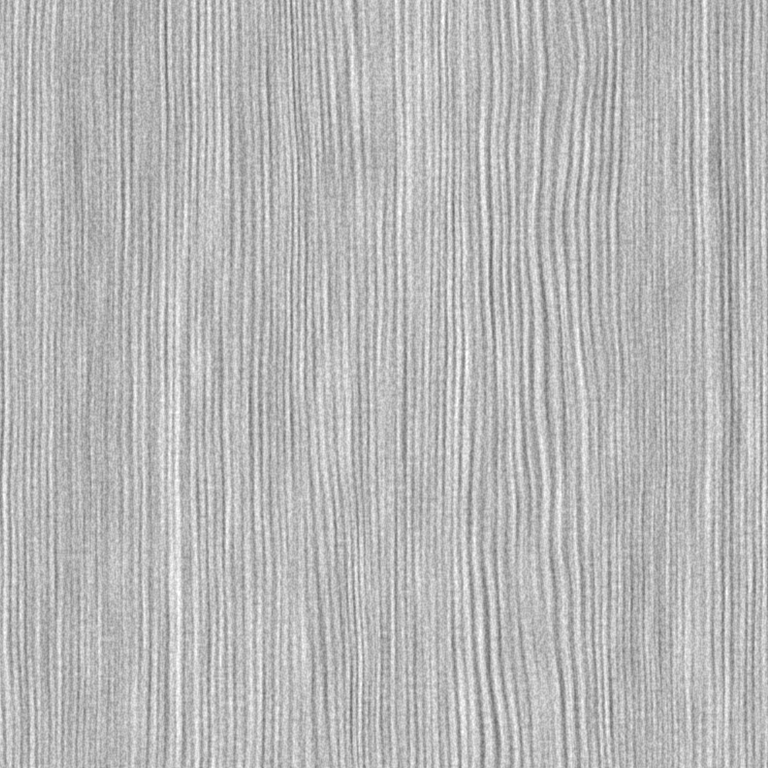
Give the GLSL for this texture, as a WebGL 2 fragment shader.

```glsl
#version 300 es
precision highp float;
// Pale grey wood veneer with fine upright grain.
// A ring phase runs across the board and is bent by gradient noise; its cosine
// gives the dark growth lines, over which fibres, soft bands and speckle lie.

uniform vec2 u_resolution;
out vec4 fragColor;

#define BASE_TONE 0.718       // mean grey of the wood
#define RING_COUNT 90.0       // growth lines across the canvas
#define RING_DEPTH 0.170      // darkness of the growth lines
#define RING_SHARPNESS 1.6    // higher gives narrower lines
#define SWAY 0.009            // sideways bend of the straight grain
#define WAVY_SWAY 0.016       // added bend in the wavy plank zone
#define ARCH_RINGS 5.0        // rings closing in the pointed arch
#define FIBRE_DEPTH 0.145     // contrast of the thin fibres
#define STRIPE_DEPTH 0.170    // contrast of the bold straight stripes
#define BAND_DEPTH 0.036      // contrast of the broad light and dark bands
#define SPECKLE_DEPTH 0.125   // contrast of the fine speckle

const float TAU = 6.2831853;

// Pseudo-random unit vector for a lattice cell
vec2 cellGradient(ivec2 cell) {
    uvec2 q = uvec2(cell) * uvec2(1597u, 3571u);
    uint h = (q.x ^ (q.y << 7)) + q.y;
    h = (h ^ (h >> 15)) * 48271u;
    h = (h ^ (h >> 13)) * 69621u;
    h ^= h >> 16;
    float angle = TAU * float(h & 65535u) / 65536.0;
    return vec2(cos(angle), sin(angle));
}

// Gradient noise, roughly -0.7 to 0.7
float gradientNoise(vec2 p) {
    vec2 cell = floor(p);
    vec2 f = p - cell;
    ivec2 c = ivec2(cell);
    vec2 w = f * f * f * (f * (f * 6.0 - 15.0) + 10.0);
    float a = dot(cellGradient(c), f);
    float b = dot(cellGradient(c + ivec2(1, 0)), f - vec2(1, 0));
    float d = dot(cellGradient(c + ivec2(0, 1)), f - vec2(0, 1));
    float e = dot(cellGradient(c + ivec2(1, 1)), f - vec2(1, 1));
    return mix(mix(a, b, w.x), mix(d, e, w.x), w.y);
}

// Smooth bump of height 1 around a centre
float bump(float x, float centre, float width) {
    float d = (x - centre) / width;
    return exp(-d * d);
}

// Ring number at a point of the bent board
float ringPhase(vec2 p) {
    float phase = RING_COUNT * p.x;
    phase += 2.5 * smoothstep(0.04, 0.18, p.x);                   // tight rings
    phase -= 4.0 * smoothstep(0.60, 0.82, p.x);                   // wide rings
    phase += 3.5 * smoothstep(0.80, 0.90, p.x);                   // tight rings
    phase += ARCH_RINGS * (p.y - 0.5) * bump(p.x, 0.44, 0.055);   // pointed arch
    return phase + 1.3 * gradientNoise(vec2(p.x * 13.0 + 4.3, p.y * 0.7));
}

void main() {
    vec2 p = gl_FragCoord.xy / u_resolution;

    // Zones of the board
    float wavy = bump(p.x, 0.71, 0.085);
    float bold = bump(p.x, 0.235, 0.04) + bump(p.x, 0.935, 0.04)
               + 0.6 * bump(p.x, 0.615, 0.02);
    float calm = bump(p.x, 0.11, 0.06) + bump(p.x, 0.845, 0.04);

    // Bend the grain sideways, with small ripples along each line
    float sway = SWAY + WAVY_SWAY * wavy;
    vec2 bent = p;
    bent.x += sway * gradientNoise(vec2(p.x * 5.0 + 2.7, p.y * 2.6 + 1.4));
    bent.x += 0.3 * sway * gradientNoise(vec2(p.x * 17.0, p.y * 9.0 + 7.2));
    bent.x += 0.028 * wavy * (p.y - 0.5);

    // Growth lines, each with its own fading strength
    float phase = ringPhase(bent);
    float wave = 0.5 + 0.5 * cos(TAU * phase);
    float strength = 1.0 + 0.9 * gradientNoise(vec2(phase * 0.43 + 9.1, p.y * 2.2));
    strength *= 1.0 + 0.25 * wavy - 0.45 * calm;
    float tone = BASE_TONE - RING_DEPTH * strength * (pow(wave, RING_SHARPNESS) - 0.41);

    // Thin fibres and bold stripes along the grain
    float fibre = gradientNoise(vec2(bent.x * 157.0, p.y * 3.0 + 3.1))
                + 0.8 * gradientNoise(vec2(bent.x * 263.0, p.y * 11.0 + 5.7));
    float stripe = gradientNoise(vec2(bent.x * 83.0 + 8.4, p.y * 0.9));
    tone += FIBRE_DEPTH * fibre + STRIPE_DEPTH * (0.1 + bold) * stripe;

    // Broad bands of light and shade
    float band = gradientNoise(vec2(bent.x * 8.0 + 5.2, p.y * 0.8 + 0.6))
               + gradientNoise(vec2(bent.x * 27.0 + 1.9, p.y * 1.6));
    tone += BAND_DEPTH * band + 0.015 * bold - 0.022 * calm + 0.006;
    tone += 0.035 * bump(p.x, 0.61, 0.015) - 0.03 * bump(p.x, 0.63, 0.01);

    // Fine speckle of the pores
    float speckle = gradientNoise(p * vec2(227.3, 131.7) + 0.37)
                  + gradientNoise(p * vec2(371.9, 317.3) + 11.61);
    tone += SPECKLE_DEPTH * speckle;

    fragColor = vec4(vec3(clamp(tone, 0.0, 1.0)), 1.0);
}
```
